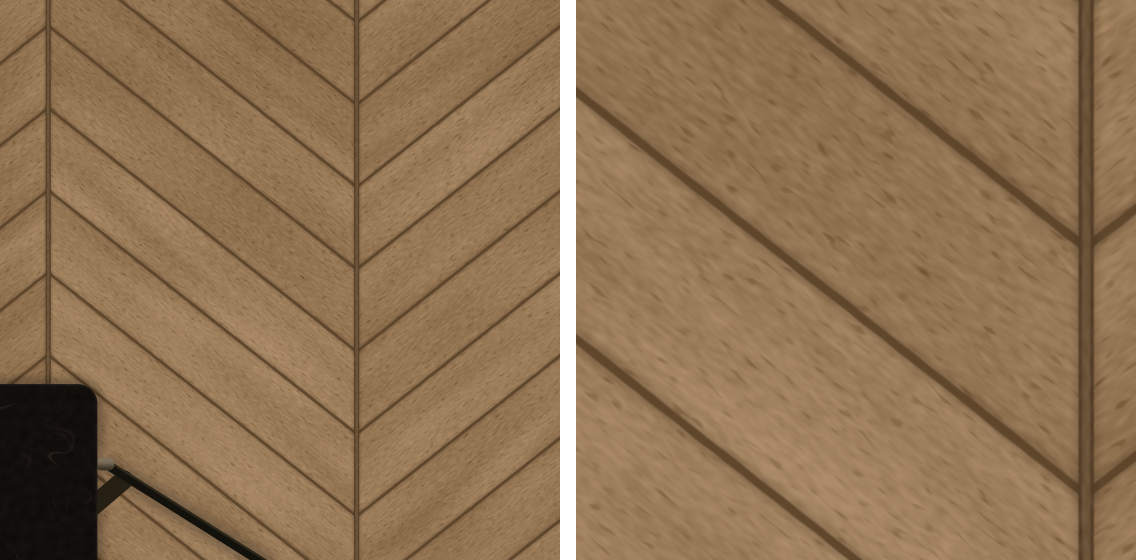
Left: the whole. Right: its middle third, enlarged.
A three.js fragment shader for this texture:

```glsl
varying vec2 vUv;

vec2 hash2(vec2 p) {
  p = vec2(dot(p, vec2(127.1, 311.7)), dot(p, vec2(269.5, 183.3)));
  return fract(sin(p) * 43758.5);
}

// Gradient noise, roughly -0.7 to 0.7
float noise(vec2 p) {
  vec2 i = floor(p), f = fract(p);
  vec2 u = f * f * f * (f * (f * 6.0 - 15.0) + 10.0);
  vec2 e = vec2(0.0, 1.0);
  float a = dot(hash2(i) * 2.0 - 1.0, f);
  float b = dot(hash2(i + e.yx) * 2.0 - 1.0, f - e.yx);
  float c = dot(hash2(i + e.xy) * 2.0 - 1.0, f - e.xy);
  float d = dot(hash2(i + e.yy) * 2.0 - 1.0, f - e.yy);
  return mix(mix(a, b, u.x), mix(c, d, u.x), u.y);
}

float segment(vec2 p, vec2 a, vec2 b) {
  vec2 ab = b - a;
  return length(p - a - ab * clamp(dot(p - a, ab) / dot(ab, ab), 0.0, 1.0));
}

float roundedBox(vec2 p, vec2 halfSize, float radius) {
  vec2 q = abs(p) - halfSize + radius;
  return length(max(q, 0.0)) + min(max(q.x, q.y), 0.0) - radius;
}

// Coverage inside a signed distance
float fill(float d) {
  return 1.0 - smoothstep(-0.001, 0.001, d);
}

vec3 chevronWood(vec2 p) {
  // Mirror neighbouring columns into one slanted plank frame
  float column = floor((p.x - 0.086) / 0.551);
  float t = 0.551 - abs(mod(p.x - 0.637, 1.102) - 0.551);
  float row = (p.y - 0.372 - 0.79 * t) / 0.147;
  vec2 id = vec2(column, floor(row));
  vec2 q = vec2(t + 0.79 * p.y, p.y - 0.79 * t) / 1.274;
  vec2 seed = hash2(id + 7.0) * 40.0;

  // Plank tone, broad streaks and short fibres
  vec2 g = q + 0.002 * noise(q * 18.0 + seed);
  float streak = noise(g * vec2(3.5, 26.0) + seed);
  float cloud = noise(q * vec2(5.0, 10.0) + seed.yx);
  float fibre = noise(g * vec2(62.0, 230.0) + seed);
  float fine = noise(g * vec2(130.0, 360.0) + seed.yx);
  float pores = smoothstep(0.16, 0.5, noise(g * vec2(75.0, 270.0) - seed));
  float tone = 0.70 + (hash2(id).x - 0.5) * 0.20;
  tone += streak * 0.42 + cloud * 0.28 + fibre * 0.38 + fine * 0.25;
  tone -= pores * 0.42;
  tone -= 0.16 * smoothstep(0.1, 0.0, p.x) + 0.12 * smoothstep(0.65, 1.0, p.y);
  vec3 wood = mix(vec3(0.475, 0.355, 0.225), vec3(0.655, 0.53, 0.39), clamp(tone, -0.35, 1.15));

  // Slanted joints with soft shaded edges
  float wobble = noise(q * 55.0 + seed) * 0.0007;
  float joint = (0.5 - abs(fract(row) - 0.5)) * 0.1154 + wobble;
  wood *= 1.0 - 0.12 * smoothstep(0.009, 0.002, joint);
  wood = mix(wood, vec3(0.36, 0.265, 0.16), 0.92 * smoothstep(0.0035, 0.0015, joint));

  // Vertical seams, darker along both sides
  float seam = min(t, 0.551 - t);
  float seamGrain = noise(p * vec2(300.0, 110.0)) * 0.05;
  wood *= 1.0 - 0.13 * smoothstep(0.011, 0.003, seam);
  vec3 seamColor = mix(vec3(0.42, 0.325, 0.22), vec3(0.32, 0.235, 0.145), smoothstep(0.001, 0.004, seam));
  return mix(wood, seamColor + seamGrain, smoothstep(0.0055, 0.0035, seam));
}

vec3 darkMarble(vec2 p) {
  vec2 warp = p + 0.03 * vec2(noise(p * 14.0), noise(p * 14.0 + 9.0));
  float ridge = abs(noise(warp * vec2(9.0, 15.0) + 3.0));
  float thin = abs(noise(warp * vec2(24.0, 19.0) + 21.0));
  float patches = smoothstep(-0.1, 0.45, noise(p * 13.0 + 5.0));
  float veins = smoothstep(0.025, 0.0, ridge) * 0.6 + smoothstep(0.03, 0.0, thin) * 0.4;
  vec3 stone = vec3(0.068, 0.054, 0.045) * (1.0 + 0.5 * noise(p * 60.0));
  return stone + vec3(0.15, 0.13, 0.11) * veins * patches;
}

void main() {
  vec2 p = vUv;
  vec3 color = chevronWood(p);

  // Soft shadow beneath the table and its arm
  float table = roundedBox(p - vec2(-0.013, 0.057), vec2(0.187, 0.257), 0.035);
  float arm = segment(p, vec2(0.198, 0.166), vec2(0.47, -0.005)) - 0.0085;
  color *= 1.0 - 0.22 * smoothstep(0.025, 0.0, min(table, arm));

  // Strut, arm with a lit upper edge, and metal pivot
  float strut = segment(p, vec2(0.221, 0.143), vec2(0.16, 0.091)) - 0.017;
  color = mix(color, vec3(0.15, 0.125, 0.08), fill(strut));
  float lit = smoothstep(0.002, 0.007, dot(p - vec2(0.198, 0.166), vec2(0.532, 0.847)));
  color = mix(color, mix(vec3(0.075, 0.065, 0.045), vec3(0.19, 0.165, 0.11), lit), fill(arm));
  float pivot = roundedBox(p - vec2(0.188, 0.171), vec2(0.016, 0.011), 0.009);
  vec3 metal = mix(vec3(0.22, 0.19, 0.14), vec3(0.49, 0.44, 0.36), smoothstep(0.16, 0.178, p.y));
  color = mix(color, metal, fill(pivot));

  // Stone table with a faint rim
  vec3 stone = darkMarble(p) + 0.035 * smoothstep(-0.005, -0.001, table);
  color = mix(color, stone, fill(table));
  gl_FragColor = vec4(color, 1.0);
}
```
